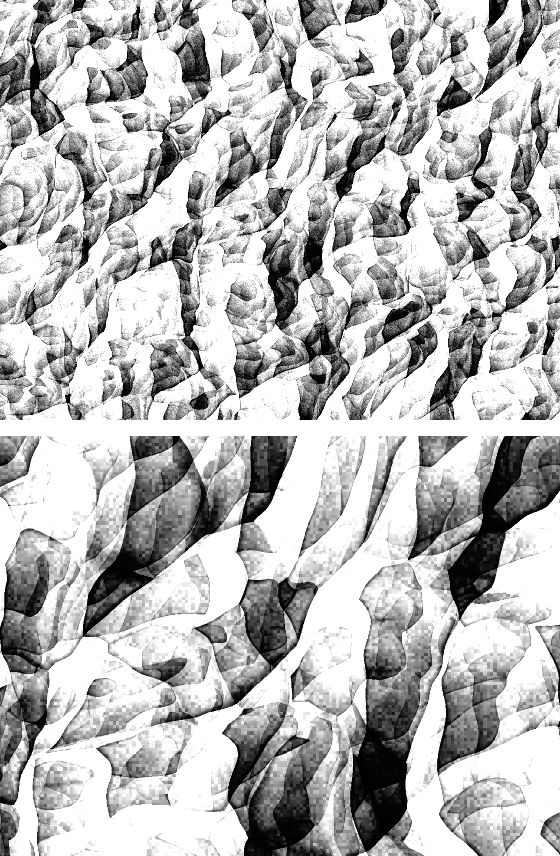
Top, the full canvas; bottom, a detail of the centre.
Give the GLSL for this texture, as a Shadertoy shader.

```glsl
// Crumpled paper under hard raking light: four layers of stretched cellular
// facets, each shaded by its slope toward the light and bent along the folds
// of the larger layer, with dark creases, clipped contrast and fine grain.

const int LAYERS = 4;
const int SAMPLES = 2;                       // per axis, for smooth edges
const vec2 SHADE_DIR = vec2(0.92, -0.39);    // slopes falling this way are dark
const float PAPER_TONE = 0.89;
const float GRAIN = 0.21;

struct Facet {
    vec2 offset;   // from the cell centre to the point
    vec2 id;       // random pair of the cell
    float gap;     // zero on the border between two cells
};

vec2 hash2(vec2 p) {
    vec3 q = fract(p.xyx * vec3(0.1031, 0.1030, 0.0973));
    q += dot(q, q.yzx + 33.33);
    return fract((q.xx + q.yz) * q.zy);
}

// Rotates into a frame along the angle and shortens that axis.
vec2 stretchFrame(vec2 p, float angle, float stretch) {
    vec2 along = vec2(cos(angle), sin(angle));
    return vec2(dot(p, along) / stretch, dot(p, vec2(-along.y, along.x)));
}

// Bends straight folds with layered sines.
vec2 wrinkle(vec2 p, float strength) {
    float freq = 11.0;
    for (int i = 0; i < 5; i++) {
        vec2 q = stretchFrame(p, float(i) * 1.3 + 0.4, 1.0);
        p += strength * sin(q.yx * freq + vec2(1.7, 4.1) * float(i)) / freq;
        freq *= 2.0;
    }
    return p;
}

// Cellular noise: nearest cell and the gap to the second nearest.
Facet nearestFacet(vec2 p, float seed) {
    vec2 cell = floor(p);
    float first = 9.0, second = 9.0;
    Facet facet = Facet(vec2(0.0), vec2(0.0), 0.0);
    for (int y = -1; y <= 1; y++)
    for (int x = -1; x <= 1; x++) {
        vec2 c = cell + vec2(x, y);
        vec2 offset = p - c - hash2(c + seed);
        float d = length(offset);
        if (d < first) {
            second = first;
            first = d;
            facet.offset = offset;
            facet.id = hash2(c + seed + 57.0);
        } else {
            second = min(second, d);
        }
    }
    facet.gap = second - first;
    return facet;
}

// Darkness of one facet: curved slope, random tilt and a crease at its low rim.
float facetShade(Facet facet, vec2 shadeDir, float creaseDepth) {
    vec2 slope = facet.offset / (0.35 + length(facet.offset));
    float shade = dot(slope, shadeDir);
    float crease = 1.0 - smoothstep(0.0, 0.1, facet.gap);
    float tilt = facet.id.x - 0.5;
    return shade + 0.4 * tilt + creaseDepth * crease * smoothstep(0.1, 0.45, shade);
}

float paper(vec2 p) {
    float tone = PAPER_TONE;
    float freq = 9.2, weight = 0.78;
    vec2 shift = vec2(11.0, 23.0);
    p = wrinkle(p, 0.24);
    for (int i = 0; i < LAYERS; i++) {
        // Alternate diagonal valleys and steep ridges.
        bool ridge = i % 2 == 1;
        float angle = ridge ? 1.95 : 0.68;
        float stretch = ridge ? 1.6 : 1.35;
        float facing = ridge ? -1.0 : 1.0;
        vec2 q = stretchFrame(p, angle, stretch) * freq + shift;
        vec2 shadeDir = stretchFrame(SHADE_DIR, angle, stretch) * facing;
        Facet facet = nearestFacet(q, float(i) * 31.0);
        tone -= weight * facetShade(facet, shadeDir, 0.6);
        // Smaller folds kink where they cross larger ones.
        shift += vec2(1.1, -0.9) * length(facet.offset);
        freq *= 1.75;
        weight *= i == 0 ? 1.0 : 0.6;
    }
    return tone;
}

void mainImage(out vec4 fragColor, in vec2 fragCoord) {
    // Average a small grid of samples.
    float tone = 0.0;
    for (int y = 0; y < SAMPLES; y++)
    for (int x = 0; x < SAMPLES; x++) {
        vec2 jitter = (vec2(x, y) + 0.5) / float(SAMPLES) - 0.5;
        tone += paper((fragCoord + jitter) / iResolution.y);
    }
    tone /= float(SAMPLES * SAMPLES);

    // Fine grain, lost where the tone clips; deep shadows keep a soft toe.
    vec2 speck = hash2(floor(fragCoord / iResolution.y * 384.0) + 7.0);
    tone += GRAIN * (speck.x + speck.y - 1.0);
    tone = 0.5 * (tone + sqrt(tone * tone + 0.012));
    fragColor = vec4(vec3(min(tone, 1.0)), 1.0);
}
```
